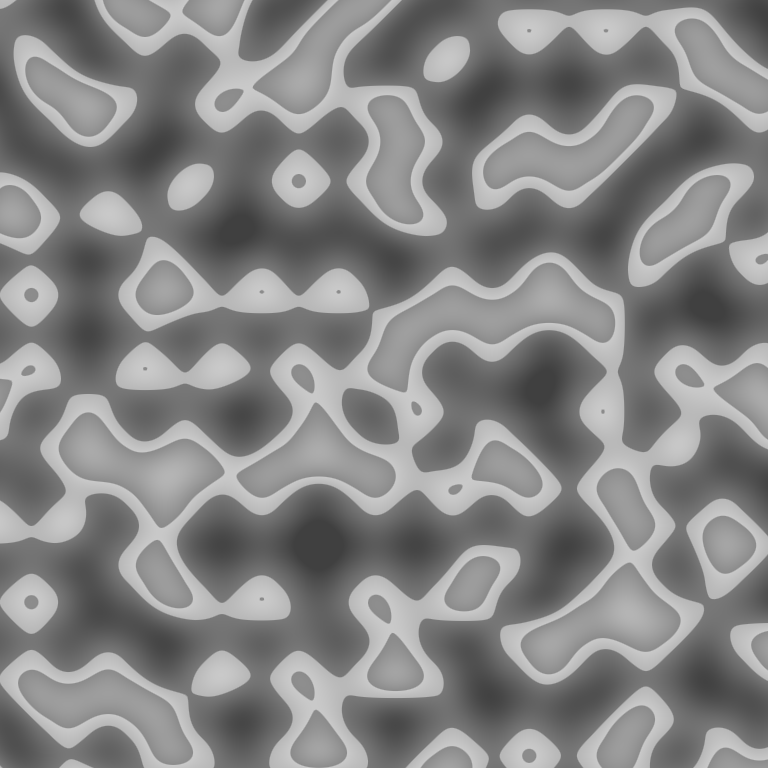
Give the GLSL for this pattern, as a Shadertoy shader.

```glsl
// Grey gradient-noise islands: dark ground, pale rims and mid-grey cores.

const float CELLS       = 10.0;   // noise cells along the canvas height
const vec2  LATTICE_OFFSET = vec2(7.35, 3.6);
const float RIM_START   = 0.03;   // noise level where the pale rim begins
const float CORE_START  = 0.27;   // noise level where the core begins
const float BASE_GREY   = 0.463;  // grey at noise level zero
const float GREY_SLOPE  = 0.30;   // grey change per unit of noise
const float RIM_LIFT    = 0.245;  // extra brightness inside the rim
const float DARKEST     = 0.25;
const uint  SEED        = 29u;

// Integer hash of a lattice point.
uint hashCell(ivec2 cell) {
    uint h = uint(cell.x) * 1597334677u ^ uint(cell.y) * 3812015801u;
    h += SEED * 2654435769u;
    h = (h ^ (h >> 16)) * 2146121005u;
    h = (h ^ (h >> 15)) * 2221713035u;
    return h ^ (h >> 16);
}

// One of the four diagonal gradients.
vec2 diagonalGradient(ivec2 cell) {
    uint h = hashCell(cell);
    return vec2((h & 1u) == 0u ? -1.0 : 1.0,
                (h & 2u) == 0u ? -1.0 : 1.0);
}

float cornerRamp(ivec2 cell, vec2 local, ivec2 corner) {
    return dot(diagonalGradient(cell + corner), local - vec2(corner));
}

// Gradient noise with quintic interpolation.
float gradientNoise(vec2 p) {
    ivec2 cell = ivec2(floor(p));
    vec2 f = fract(p);
    vec2 blend = f * f * f * (f * (f * 6.0 - 15.0) + 10.0);
    float low  = mix(cornerRamp(cell, f, ivec2(0, 0)),
                     cornerRamp(cell, f, ivec2(1, 0)), blend.x);
    float high = mix(cornerRamp(cell, f, ivec2(0, 1)),
                     cornerRamp(cell, f, ivec2(1, 1)), blend.x);
    return mix(low, high, blend.y);
}

// Threshold smoothed over about one pixel.
float smoothEdge(float level, float value, float width) {
    return clamp((value - level) / width + 0.5, 0.0, 1.0);
}

void mainImage(out vec4 fragColor, in vec2 fragCoord) {
    vec2 p = fragCoord / iResolution.y * CELLS + LATTICE_OFFSET;
    float noise = gradientNoise(p);
    float width = max(fwidth(noise), 1e-4);

    // The rim is the band between the two noise levels.
    float rim = smoothEdge(RIM_START, noise, width)
              - smoothEdge(CORE_START, noise, width);

    float grey = max(BASE_GREY + GREY_SLOPE * noise, DARKEST) + RIM_LIFT * rim;
    fragColor = vec4(vec3(grey), 1.0);
}
```
